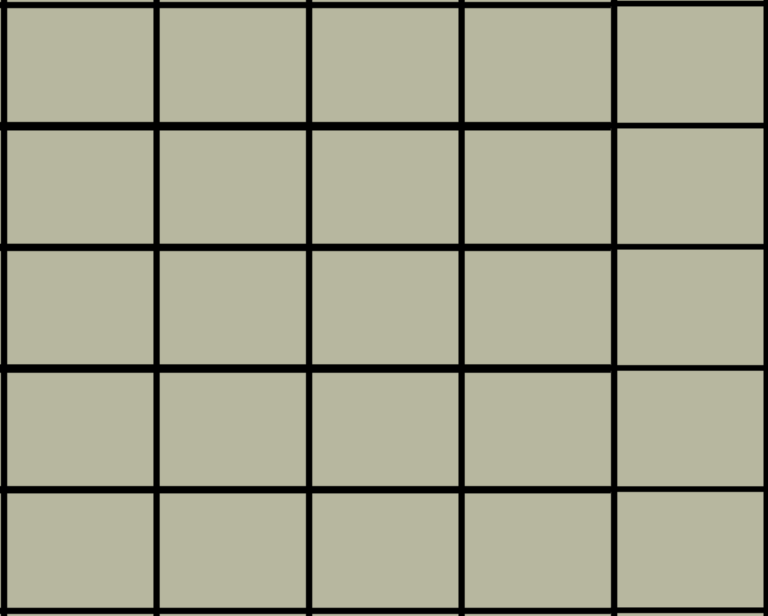
Give the GLSL for this pattern, as a Shadertoy shader.

```glsl
// Five by five grid of flat sage tiles split by soft black bars, the last column ruled finer.

// Lengths are fractions of the canvas height, measured from the top left.
const float ASPECT = 512.0 / 410.0;
const vec2 CELLS = vec2(5.0, 5.0);
const vec2 ORIGIN = vec2(0.0066, 0.0082);      // centre of the first bars
const vec2 PITCH = vec2(0.2480, 0.1967);       // spacing between bars
const float COLUMN_BAR = 0.0102;               // vertical bar width
const float FRAME_BAR = 0.0100;                // top and bottom bar width
const float ODD_BAR = 0.0138;                  // inner horizontal bar widths
const float EVEN_BAR = 0.0119;
const float FINE_BAR = 0.0092;                 // horizontal bars of the last column
const float FINE_SHIFT = 0.0010;               // how far those bars sit higher
const float FINE_TOP_SHIFT = 0.0024;
const float SOFTNESS = 0.0016;                 // half width of the blurred edge

const vec3 TILE = vec3(0.718, 0.718, 0.624);
const vec3 BAR = vec3(0.0);

// Index of the bar nearest to a position along one axis.
float nearestBar(float pos, float origin, float pitch, float cells) {
    return clamp(round((pos - origin) / pitch), 0.0, cells);
}

// Coverage of a soft bar, given the distance from its centre.
float barMask(float dist, float width, float blur) {
    return 1.0 - smoothstep(-blur, blur, abs(dist) - 0.5 * width);
}

// Width of a horizontal bar in the regular columns.
float rowBarWidth(float index) {
    if (index < 0.5 || index > CELLS.y - 0.5) return FRAME_BAR;
    return mod(index, 2.0) > 0.5 ? ODD_BAR : EVEN_BAR;
}

void mainImage(out vec4 fragColor, in vec2 fragCoord) {
    vec2 uv = fragCoord / iResolution.xy;
    vec2 p = vec2(uv.x * ASPECT, 1.0 - uv.y);
    float blur = max(SOFTNESS, 0.75 / iResolution.y);

    // Vertical bars
    float column = nearestBar(p.x, ORIGIN.x, PITCH.x, CELLS.x);
    float vertical = barMask(p.x - ORIGIN.x - column * PITCH.x, COLUMN_BAR, blur);

    // Horizontal bars, regular and fine
    float row = nearestBar(p.y, ORIGIN.y, PITCH.y, CELLS.y);
    float offset = p.y - ORIGIN.y - row * PITCH.y;
    float regular = barMask(offset, rowBarWidth(row), blur);
    float shift = row < 0.5 ? FINE_TOP_SHIFT : FINE_SHIFT;
    float fine = barMask(offset + shift, FINE_BAR, blur);

    // The last column starts at the left edge of its vertical bar
    float lastEdge = ORIGIN.x + (CELLS.x - 1.0) * PITCH.x - 0.5 * COLUMN_BAR;
    float inLast = smoothstep(-blur, blur, p.x - lastEdge);
    float horizontal = mix(regular, fine, inLast);

    // Overlapping bars merge into one solid grid
    float ink = 1.0 - (1.0 - vertical) * (1.0 - horizontal);
    fragColor = vec4(mix(TILE, BAR, ink), 1.0);
}
```
